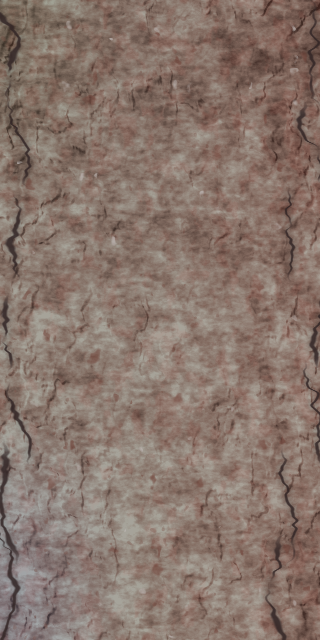
A Shadertoy shader for this texture:

```glsl
// Weathered tree bark: a mottled grey-brown skin woven from layered value noise,
// with embossed flakes, rusty spots, pale lichen, and dark meandering fissures
// that gather along both sides of the trunk.

const vec3 FISSURE = vec3(0.20, 0.15, 0.15);
const vec3 UMBER   = vec3(0.34, 0.27, 0.24);
const vec3 BROWN   = vec3(0.51, 0.425, 0.383);
const vec3 ASH     = vec3(0.615, 0.585, 0.545);
const vec3 RUST    = vec3(0.43, 0.24, 0.20);
const vec3 LICHEN  = vec3(0.74, 0.71, 0.70);

float hash(vec2 p) {
    vec3 q = fract(p.xyx * 0.1031);
    q += dot(q, q.yzx + 33.33);
    return fract((q.x + q.y) * q.z);
}

float noise(vec2 p) {
    vec2 i = floor(p), f = fract(p);
    f = f * f * (3.0 - 2.0 * f);
    return mix(mix(hash(i), hash(i + vec2(1, 0)), f.x),
               mix(hash(i + vec2(0, 1)), hash(i + vec2(1, 1)), f.x), f.y);
}

float fbm(vec2 p) {
    float sum = 0.0, amp = 0.53;
    for (int i = 0; i < 4; i++) {
        sum += amp * noise(p);
        p = mat2(1.96, 0.28, -0.28, 1.96) * p + 17.3;
        amp *= 0.5;
    }
    return sum;
}

// Height of raised flakes with ragged outlines
float flakes(vec2 p, vec2 scale) {
    return smoothstep(0.46, 0.56, fbm(p * scale + 41.0));
}

// Light from the upper left: faint lit rims, deeper shadows
float relief(vec2 p, vec2 scale, float reach) {
    vec2 toLight = vec2(-0.7, 0.7) * reach;
    float slope = flakes(p, scale) - flakes(p + toLight, scale);
    return min(slope, 0.0) + 0.3 * max(slope, 0.0);
}

// Scattered ragged blobs, at most one per cell
float spots(vec2 p, float scale, float density, float seed) {
    vec2 q = p * scale + 0.4 * vec2(noise(p * 55.0 + seed), noise(p * 55.0 - seed));
    vec2 cell = floor(q);
    vec2 centre = 0.35 + 0.3 * vec2(hash(cell + seed), hash(cell + seed + 7.0));
    float radius = mix(0.12, 0.30, hash(cell + seed + 13.0));
    float present = step(hash(cell + seed + 29.0), density);
    float d = length((fract(q) - centre) * vec2(1.0, 0.85));
    return present * (1.0 - smoothstep(radius * 0.4, radius, d));
}

// Vertical fissure: x is the dark core, y the soft shade around it
vec2 fissure(vec2 p, vec2 mid, float halfLength, float lean, float width, float seed) {
    float y = p.y - mid.y;
    float path = mid.x - lean * y + 0.07 * (noise(vec2(p.y * 8.0, seed)) - 0.5)
               + 0.026 * (noise(vec2(p.y * 30.0, seed + 5.0)) - 0.5)
               + 0.014 * (noise(vec2(p.y * 75.0, seed + 7.0)) - 0.5);
    float taper = 1.0 - smoothstep(halfLength * 0.6, halfLength, abs(y));
    float swell = noise(vec2(p.y * 17.0, seed + 9.0));
    float w = width * taper * (0.15 + 1.1 * swell * swell);
    float d = abs(p.x - path);
    float core = taper * smoothstep(0.02, 0.3, swell) * (1.0 - smoothstep(w * 0.4, w + 0.004, d));
    return vec2(core, taper * (1.0 - smoothstep(0.0, 0.03, d)));
}

// Fissures stacked in slots up the left and right sides
vec2 fissures(vec2 p) {
    vec2 total = vec2(0.0);
    for (int i = 0; i < 14; i++) {
        float id = float(i), side = mod(id, 2.0), slot = floor(id * 0.5);
        float r = hash(vec2(id, 3.7)), s = hash(vec2(id, 8.1));
        float inset = 0.02 + 0.15 * r * r;
        vec2 mid = vec2(mix(inset, 1.0 - inset * 0.8, side), 0.13 + 0.29 * slot + 0.1 * (s - 0.5));
        float width = mix(0.006, 0.013, hash(vec2(id, 5.3)));
        float lean = mix(0.14, 0.04, side) * (0.3 + s);
        total = max(total, fissure(p, mid, mix(0.11, 0.28, s), lean, width, id * 11.0));
    }
    return total;
}

void mainImage(out vec4 fragColor, in vec2 fragCoord) {
    vec2 p = fragCoord / iResolution.x;
    vec2 uv = fragCoord / iResolution.xy;
    vec2 warp = vec2(fbm(p * 14.0), fbm(p * 14.0 + 31.0)) - 0.5;
    vec2 q = p + 0.04 * warp;
    float leftSide = 1.0 - smoothstep(0.0, 0.45, uv.x);
    float rightSide = smoothstep(0.35, 1.0, uv.x);
    float edges = max(leftSide, smoothstep(0.7, 1.0, uv.x));

    // Tone: broad patches, small plates, level streaks and fine grain
    float tone = 0.77 - 0.24 * smoothstep(0.5, 0.95, uv.y) - 0.12 * rightSide;
    tone += 0.50 * (fbm(q * vec2(5.0, 4.0)) - 0.5);
    tone += 0.95 * (fbm(q * vec2(25.0, 17.0) + 9.0) - 0.5);
    tone += 0.65 * (fbm(q * vec2(16.0, 62.0) + 23.0) - 0.5);
    tone += 0.65 * (fbm(p * vec2(70.0, 95.0)) - 0.5);

    // Flake rims, boldest toward the sides
    float patchy = smoothstep(0.35, 0.65, noise(p * 7.0 + 3.0));
    tone += 0.36 * (0.35 + patchy + 0.5 * edges) * relief(q, vec2(21.0, 14.0), 0.008);
    tone += 0.65 * edges * relief(q, vec2(9.0, 5.0), 0.010);

    vec3 col = mix(UMBER, BROWN, clamp(tone * 2.0, -0.5, 1.0));
    col = mix(col, ASH, clamp(tone * 2.0 - 1.0, 0.0, 1.35));

    // Tints: ruddy right, mossy upper left, cool lower left
    float ruddy = smoothstep(0.50, 0.72, fbm(q * vec2(30.0, 23.0) + 67.0));
    col += vec3(0.012, -0.022, -0.022) * (ruddy + 0.65 * rightSide);
    col += vec3(-0.02, 0.005, -0.01) * leftSide * smoothstep(0.6, 1.0, uv.y);
    col += vec3(-0.025, 0.005, 0.06) * leftSide * (1.0 - smoothstep(0.05, 0.4, uv.y));

    // Scattered rust and lichen
    col = mix(col, RUST, 0.50 * spots(p, 15.0, 0.06, 2.0));
    col = mix(col, RUST, 0.28 * spots(p, 30.0, 0.14, 19.0));
    col = mix(col, LICHEN, 0.8 * spots(p, 21.0, 0.05, 53.0) * noise(p * 90.0));

    vec2 cracks = fissures(p);
    col *= 1.0 - 0.12 * cracks.y;
    col = mix(col, FISSURE, 0.85 * cracks.x);
    fragColor = vec4(clamp(col, 0.0, 1.0), 1.0);
}
```
